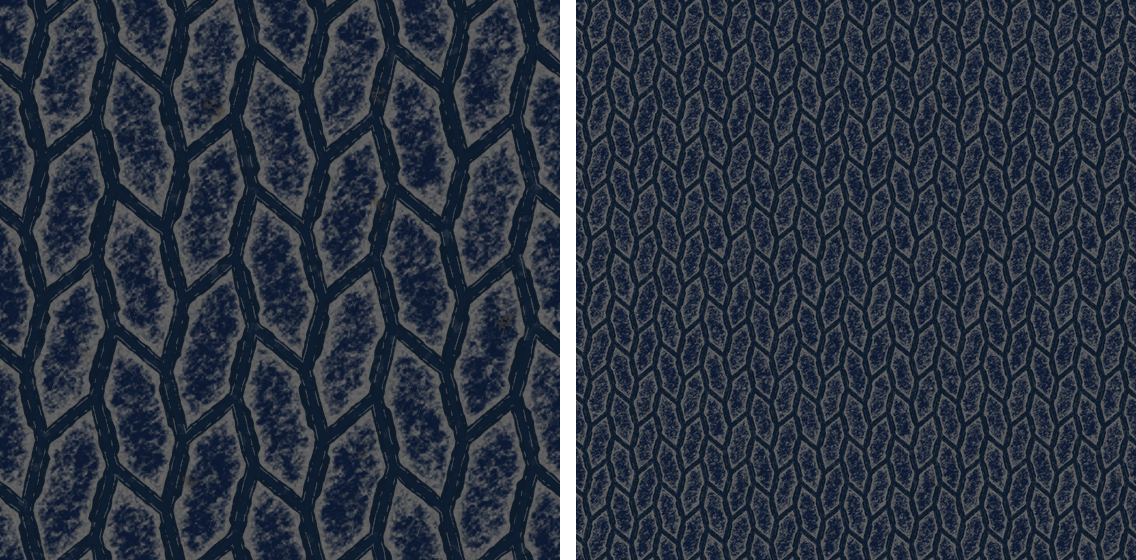
Left, the tile; right, the same tile 3 across and 3 down.
Write a three.js fragment shader that draws this pattern.

```glsl
varying vec2 vUv;

float hash(vec2 c) {
  vec3 q = fract(c.xyx * vec3(0.1031, 0.1030, 0.0973));
  q += dot(q, q.yzx + 33.33);
  return fract((q.x + q.y) * q.z);
}

// Value noise that wraps after "period" lattice steps
float noise(vec2 uv, vec2 period) {
  vec2 p = uv * period;
  vec2 i = floor(p);
  vec2 f = p - i;
  f = f * f * (3.0 - 2.0 * f);
  vec2 a = mod(i, period);
  vec2 b = mod(i + 1.0, period);
  return mix(mix(hash(a), hash(vec2(b.x, a.y)), f.x),
             mix(hash(vec2(a.x, b.y)), hash(b), f.x), f.y);
}

float fbm(vec2 uv, float period) {
  float sum = 0.0;
  float amplitude = 0.53;
  for (int i = 0; i < 4; i++) {
    sum += amplitude * noise(uv, vec2(period));
    period *= 2.0;
    amplitude *= 0.5;
  }
  return sum;
}

// Depths inside a skewed hexagon: diagonal, notched and plain sides; w is the notch
vec4 hexDepths(vec2 p, out vec2 id) {
  id.x = floor(p.x + 0.5);
  id.y = floor(p.y + 0.8333 * (p.x - id.x) + 0.5);
  vec2 q = p - id;
  float side = dot(q, vec2(0.970, 0.2425));
  float along = dot(q, vec2(-0.2425, 0.970)) * sign(side);
  float notch = smoothstep(-0.15, -0.09, along) * (1.0 - smoothstep(0.17, 0.22, along));
  return vec4(0.384 - abs(dot(q, vec2(0.640, 0.768))),
              0.265 - abs(side),
              0.341 - abs(dot(q, vec2(0.970, -0.2425))),
              notch);
}

float nearest(vec3 d) {
  return min(d.x, min(d.y, d.z));
}

void main() {
  vec2 wobble = vec2(noise(vUv, vec2(64.0)), noise(vUv + 0.37, vec2(64.0))) - 0.5;
  float grain = fbm(vUv + 0.012 * wobble, 48.0);
  float detail = fbm(vUv + 0.008 * wobble.yx, 110.0);
  float fine = noise(vUv, vec2(260.0));
  float patches = fbm(vUv + 0.05 * wobble, 16.0);
  vec2 p = vUv * 4.0 + vec2(0.005, -0.01) + 0.010 * wobble;

  // Two interleaved columns, the second one mirrored
  vec2 id;
  vec2 mirroredId;
  vec4 cell = hexDepths(p, id);
  vec4 mirrored = hexDepths(vec2(0.5 - p.x, p.y - 0.5), mirroredId);
  if (nearest(mirrored.xyz) > nearest(cell.xyz)) {
    cell = mirrored;
    id = mod(mirroredId, 4.0) + 11.0;
  } else {
    id = mod(id, 4.0);
  }
  float depth = nearest(cell.xyz);
  vec3 inset = cell.xyz - vec3(0.050, 0.052 + 0.026 * cell.w, 0.052);

  // Worn face: narrow pale rim, then a scuffed middle
  vec3 falloff = exp(-max(inset, 0.0) / 0.037);
  float rim = falloff.x + falloff.y + falloff.z;
  float streakA = noise(vec2(vUv.x + vUv.y, vUv.y - vUv.x), vec2(45.0, 170.0));
  float streakB = noise(vec2(vUv.x - 2.0 * vUv.y, 2.0 * vUv.x + vUv.y), vec2(110.0, 24.0));
  float scuff = 0.75 * (grain - 0.5) + 1.1 * (detail - 0.5) + 0.3 * (patches - 0.5)
    + 0.32 * (streakA - 0.5) + 0.3 * (streakB - 0.5) + 0.35 * (fine - 0.5);
  float wear = rim + 0.23 + scuff * (1.0 - 0.35 * clamp(rim, 0.0, 1.0))
    + 0.10 * (hash(id + 3.0) - 0.5);
  vec3 face = mix(vec3(0.05, 0.10, 0.195), vec3(0.37, 0.37, 0.37), smoothstep(0.0, 0.95, wear));
  face *= 0.90 + 0.20 * fine;

  // Thin bright scratches
  float scratch = smoothstep(0.86, 0.95, noise(vec2(vUv.x + 3.0 * vUv.y, 3.0 * vUv.x - vUv.y), vec2(9.0, 110.0)));
  face = mix(face, vec3(0.31, 0.33, 0.35), 0.45 * scratch * smoothstep(0.4, 0.6, patches));

  // Groove: blue floor, broken pale line, dark outer lip
  vec3 groove = mix(vec3(0.055, 0.11, 0.19), vec3(0.05, 0.10, 0.16), smoothstep(0.012, 0.026, depth));
  groove = mix(groove, vec3(0.19, 0.23, 0.27), 0.6 * smoothstep(0.56, 0.8, 0.5 * grain + 0.5 * detail));
  float seam = 1.0 - smoothstep(0.002, 0.008, abs(depth - 0.032));
  groove = mix(groove, vec3(0.30, 0.32, 0.34), 0.75 * seam * smoothstep(0.4, 0.6, detail));

  vec3 color = mix(groove, face, smoothstep(-0.005, 0.007, nearest(inset) + 0.012 * (detail - 0.5)));

  // Scattered rust spots
  vec2 block = floor(vUv * 4.0);
  vec2 blockId = mod(block, 4.0) + 31.0;
  vec2 spot = vec2(hash(blockId), hash(blockId + 17.0)) * 0.6 + 0.2;
  float reach = length(fract(vUv * 4.0) - spot) + 0.16 * (grain - 0.5);
  float rust = step(0.5, hash(blockId + 41.0)) * (1.0 - smoothstep(0.02, 0.085, reach));
  color = mix(color, vec3(0.27, 0.235, 0.19), 0.65 * rust * smoothstep(0.2, 0.7, fine));

  gl_FragColor = vec4(color, 1.0);
}
```
